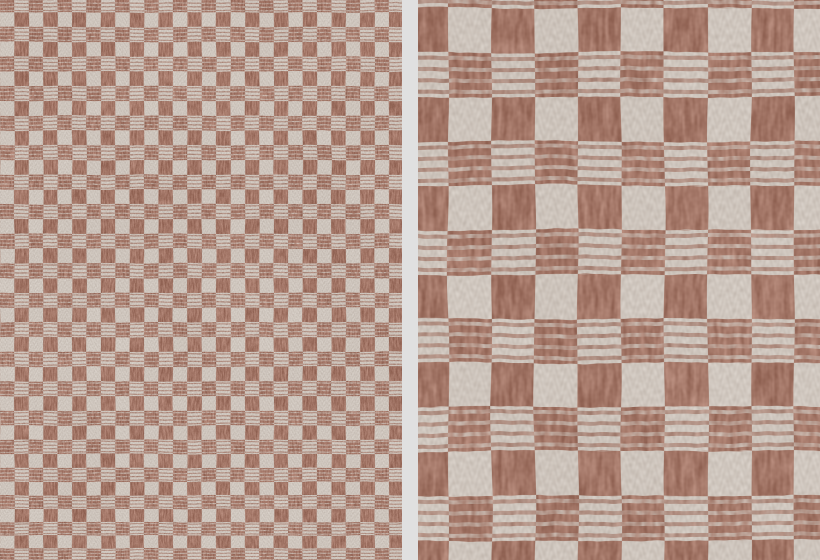
Left: the whole. Right: its middle third, enlarged.
Give the GLSL for this pattern, as a Shadertoy shader.

```glsl
// Woven checkerboard rug: rows of solid checks alternate with rows of striped checks.

const float COLUMNS = 27.9;       // checks across the width
const float ROW_PAIRS = 18.97;    // solid + striped row pairs per height
const float TOP_OFFSET = 0.0221;  // height of the cut row at the top edge
const float STRIPES = 4.0;        // stripes per check

const vec3 CREAM_DARK = vec3(0.765, 0.725, 0.69);
const vec3 CREAM_LIGHT = vec3(0.85, 0.82, 0.79);
const vec3 CLAY_DARK = vec3(0.565, 0.385, 0.325);
const vec3 CLAY_LIGHT = vec3(0.72, 0.55, 0.49);

float hash(vec2 p) {
    vec3 q = fract(vec3(p.xyx) * 0.1031);
    q += dot(q, q.yzx + 33.33);
    return fract((q.x + q.y) * q.z);
}

vec2 gradient(vec2 cell) {
    float angle = 6.2832 * hash(cell);
    return vec2(cos(angle), sin(angle));
}

// Gradient noise, roughly -0.7 to 0.7
float noise(vec2 p) {
    vec2 i = floor(p), f = fract(p);
    vec2 u = f * f * f * (f * (f * 6.0 - 15.0) + 10.0);
    vec2 e = vec2(0.0, 1.0);
    float a = dot(gradient(i), f);
    float b = dot(gradient(i + e.yx), f - e.yx);
    float c = dot(gradient(i + e.xy), f - e.xy);
    float d = dot(gradient(i + e.yy), f - e.yy);
    return mix(mix(a, b, u.x), mix(c, d, u.x), u.y);
}

// One inside odd unit intervals, zero inside even ones
float oddInterval(float x, float blur) {
    float signedDistance = abs(mod(x - 1.5, 2.0) - 1.0) - 0.5;
    return smoothstep(-blur, blur, signedDistance);
}

// Repeating line centred in each unit interval
float lines(float x, float halfWidth, float blur) {
    float d = abs(fract(x) - 0.5);
    return 1.0 - smoothstep(halfWidth - blur, halfWidth + blur, d);
}

// Check coordinates from the top left; the rows tighten near the bottom
vec2 checkCoords(vec2 uv) {
    float down = 1.0 - uv.y;
    float squeeze = max(down - 0.72, 0.0);
    float pairs = (down - TOP_OFFSET) * ROW_PAIRS + 5.1 * squeeze * squeeze;
    return vec2(uv.x * COLUMNS, 2.0 * pairs);
}

vec3 creamYarn(vec2 p, float tone) {
    float weave = sin(p.x * 37.7) * sin(p.y * 18.85 + 1.57 * sin(p.x * 18.85));
    float fleck = noise(p * vec2(7.0, 9.0));
    return mix(CREAM_DARK, CREAM_LIGHT, clamp(0.5 + 0.22 * weave + 0.35 * fleck + tone, 0.0, 1.0));
}

vec3 clayYarn(vec2 p, float tone) {
    float streak = noise(p * vec2(8.0, 1.5)) + 0.5 * noise(p * vec2(13.0, 4.0) + 31.0);
    return mix(CLAY_DARK, CLAY_LIGHT, clamp(0.45 + 0.75 * streak + tone, 0.0, 1.0));
}

void mainImage(out vec4 fragColor, in vec2 fragCoord) {
    vec2 uv = fragCoord / iResolution.xy;
    vec2 p = checkCoords(uv);
    vec2 pixel = vec2(COLUMNS, 2.0 * ROW_PAIRS) / iResolution.xy;

    // Hand-woven drift of the check edges
    vec2 q = p + 0.07 * vec2(noise(p * 0.45), noise(p * 0.35 + 17.0));
    q.y += 0.025 * noise(vec2(p.x * 3.0, floor(p.y) * 5.3));

    // Broad wear plus a small tone shift per check
    float tone = 0.12 * noise(uv * 4.0) + 0.14 * (hash(floor(q) + 50.0) - 0.5);
    vec3 cream = creamYarn(p, tone);
    vec3 clay = clayYarn(p, tone);

    // Stripes: broken pale threads on clay, clay threads on cream
    float blur = 0.6 * STRIPES * pixel.y;
    float thread = lines(q.y * STRIPES, 0.18, blur);
    float broken = clamp(0.65 + 0.7 * noise(p * vec2(7.0, 4.0) + 9.0), 0.0, 1.0);
    vec3 stripedClay = mix(clay, cream, 0.8 * thread * broken);
    vec3 stripedCream = mix(cream, clay, 0.75 * thread * (0.6 + 0.4 * broken));

    // Odd columns are clay in solid rows and cream in striped rows
    float oddColumn = oddInterval(q.x, 0.7 * pixel.x);
    float stripedRow = oddInterval(q.y, 0.7 * pixel.y);
    vec3 solidColour = mix(cream, clay, oddColumn);
    vec3 stripedColour = mix(stripedClay, stripedCream, oddColumn);
    vec3 colour = mix(solidColour, stripedColour, stripedRow);

    // Fine fibre grain
    colour += 0.03 * noise(p * vec2(11.0, 10.0) + 70.0);
    fragColor = vec4(colour, 1.0);
}
```
